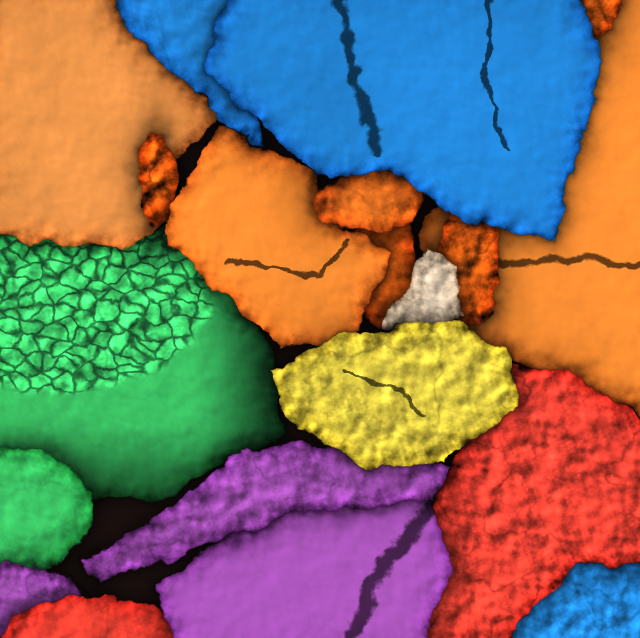
This texture is drawn by a WebGL 1 fragment shader. Its source:

```glsl
precision highp float;
// Heap of coloured powder and clay lumps with crumbling rims and dark cracks.
// Polygons and ellipses, bent by noise, are painted back to front; relief,
// rim depth and contact shadows give each lump its volume.
uniform vec2 u_resolution;

#define ORANGE vec3(1, .57, .21)
#define BLUE vec3(.14, .53, .85)
#define GREEN vec3(.24, .77, .4)
#define YELLOW vec3(.87, .79, .27)
#define PURPLE vec3(.64, .32, .7)
#define RED vec3(.95, .27, .21)
#define CHALK vec3(.88, .8, .7)
#define GAP vec3(.13, .08, .07)
#define SPAN 7.65
#define JAG .22
#define RELIEF 2.2
#define SHADOW .6

float wrinkle, grain, softness;
vec2 p;  // bent position, y downwards
vec3 col = GAP;

float hash(vec2 c) { return fract(sin(dot(c, vec2(127.1, 311.7))) * 43758.5); }

float noise(vec2 x) {
  vec2 i = floor(x), f = fract(x), e = vec2(1, 0);
  f *= f * (3. - 2. * f);
  return mix(mix(hash(i), hash(i + e), f.x),
             mix(hash(i + e.yx), hash(i + e.xx), f.x), f.y);
}

float fbm(vec2 x) {
  float sum = 0., amp = .5;
  for (int i = 0; i < 5; i++) {
    sum += amp * noise(x);
    x = mat2(1.6, 1.2, -1.2, 1.6) * x;
    amp *= .5;
  }
  return sum;
}

// Gap between the two nearest cell centres: zero along clod borders
float clods(vec2 x) {
  vec2 near = vec2(9);
  for (int j = -1; j <= 1; j++)
    for (int i = -1; i <= 1; i++) {
      vec2 c = floor(x) + vec2(i, j);
      float d = length(c + vec2(hash(c), hash(c.yx + SPAN)) - x);
      near = d < near.x ? vec2(d, near.x) : vec2(near.x, min(near.y, d));
    }
  return near.y - near.x;
}

float segment(vec2 a, vec2 b) {
  vec2 e = b - a, w = p - a;
  return length(w - e * clamp(dot(w, e) / dot(e, e), 0., 1.));
}

// acc holds the nearest distance and the inside-outside sign
void edge(vec2 a, vec2 b, inout vec2 acc) {
  acc.x = min(acc.x, segment(a, b));
  if ((a.y > p.y) != (b.y > p.y))
    if (p.x < a.x + (b.x - a.x) * (p.y - a.y) / (b.y - a.y)) acc.y = -acc.y;
}

// Eight corners, two in each vector
float poly(vec4 a, vec4 b, vec4 c, vec4 d) {
  vec2 s = vec2(99, 1);
  edge(a.xy, a.zw, s); edge(a.zw, b.xy, s); edge(b.xy, b.zw, s); edge(b.zw, c.xy, s);
  edge(c.xy, c.zw, s); edge(c.zw, d.xy, s); edge(d.xy, d.zw, s); edge(d.zw, a.xy, s);
  return s.x * s.y;
}

float blob(float x, float y, float rx, float ry) {
  return (length((p - vec2(x, y)) / vec2(rx, ry)) - 1.) * min(rx, ry);
}

// Brightness along a bent line
float crack(vec4 ab, vec2 c, float w) {
  float d = min(segment(ab.xy, ab.zw), segment(ab.zw, c));
  return mix(.4, 1., smoothstep(w * .4, w, d + grain * w));
}

void paint(float d, vec3 base, float rough) {
  float depth = max(-d, 0.), rim = exp(-depth * 9.);
  vec3 lit = base * (1. + RELIEF * grain * (rough + .6 * rim));
  lit *= mix(1., wrinkle, rough * .5);
  lit = mix(lit, lit * base, rim * .6) * (1. - .35 * exp(-depth * 30.));
  col *= 1. - SHADOW * exp(-max(d, 0.) * 9.);
  col = mix(col, lit, smoothstep(-softness, softness, -d));
}

void main() {
  vec2 uv = gl_FragCoord.xy / u_resolution, q = vec2(uv.x, 1. - uv.y) * SPAN;
  p = q + JAG * (vec2(fbm(q * 4.), fbm(q.yx * 4. + SPAN)) - .5);
  softness = SPAN / u_resolution.x;
  grain = fbm(q * 6.) - fbm(q * 6. - .35);
  wrinkle = smoothstep(-.02, .06, abs(fbm(q * 1.8) - .48));
  float swell = .88 + .24 * fbm(q * .8);
  vec3 rust = ORANGE * vec3(.88, .68, .45);

  // Green drum with clodded top and shaded flank, then its lobe
  float top = smoothstep(.06, -.06, blob(.6, 3.4, 1.95, 1.3));
  float shade = (1. - .65 * smoothstep(2.2, 3.4, q.x)) * (1. - .5 * smoothstep(4.9, 6., q.y));
  shade *= mix(1., mix(.55, 1.2, smoothstep(0., .3, clods(p * vec2(4.5, 6)))), top);
  paint(poly(vec4(-.3, 2.8, 1.5, 2.9), vec4(2.05, 2.7, 2.75, 3.4), vec4(3.25, 4.2, 3.4, 5.2), vec4(1.9, 6, -.3, 5.9)), GREEN * shade, .1 + .4 * top);
  paint(blob(.1, 6.1, 1.02, .75), GREEN * swell, .15);

  // Orange masses and their rusty broken faces
  float seam = crack(vec4(5.9, 3.15, 6.9, 3.1), vec2(7.8, 3.15), .07);
  paint(poly(vec4(6.7, -.3, 8, -.3), vec4(8, 5.1, 6.9, 4.55), vec4(6.1, 4.35, 5.6, 4), vec4(5, 2.8, 5.3, 2.4)), ORANGE * swell * seam, .04);
  paint(blob(5.6, 3.15, .38, .75), rust, .8);
  paint(blob(7.05, .05, .36, .4), rust, .8);
  paint(poly(vec4(-.3, -.3, 1.3, -.2), vec4(1.65, .45, 2.68, 1.38), vec4(2.08, 1.95, 2.03, 2.65), vec4(1.5, 3, -.3, 2.85)), mix(ORANGE, CHALK, .2) * swell, .06);
  paint(blob(1.88, 2.15, .22, .55), rust, .8);
  paint(blob(4.6, 3.2, .4, .72), rust, .5);
  paint(poly(vec4(2.05, 2.4, 2.65, 1.5), vec4(3.75, 2.1, 4, 2.7), vec4(4.7, 3.02, 4.15, 4.1), vec4(3.35, 4.13, 2, 2.92)),
    ORANGE * swell * crack(vec4(2.7, 3.15, 3.8, 3.3), vec2(4.15, 2.9), .04), .05);
  paint(blob(4.42, 2.42, .66, .36), mix(ORANGE, rust, .5), .3);

  // Blue boulder over a shard
  paint(poly(vec4(1.2, -.3, 2.95, -.3), vec4(2.9, 1, 3.15, 1.75), vec4(2.75, 1.55, 2.45, 1.15), vec4(1.9, .75, 1.6, .4)), BLUE * swell, .15);
  float splits = crack(vec4(4.05, -.1, 4.25, .85), vec2(4.5, 1.8), .1)
               * crack(vec4(5.85, -.1, 5.8, .9), vec2(6.05, 1.8), .035);
  paint(poly(vec4(2.8, -.3, 6.85, -.3), vec4(7.2, .7, 6.62, 2.88), vec4(5.6, 2.65, 4.7, 2.1), vec4(3.75, 2.12, 2.45, .85)), BLUE * swell * splits, .06);

  // Chalk chip, lower blue and red heaps
  paint(poly(vec4(5.15, 2.97, 5.5, 3.2), vec4(5.55, 3.75, 5.2, 3.95), vec4(4.55, 3.9, 4.6, 3.7), vec4(4.85, 3.5, 5, 3.15)), CHALK, .4);
  paint(blob(7.1, 7.5, 1.4, .9), BLUE * swell, .5);
  paint(poly(vec4(6.1, 4.4, 6.8, 4.45), vec4(8, 5.15, 8, 6.7), vec4(6.85, 6.8, 5.9, 7.8), vec4(4.8, 7.8, 5.25, 5.85)), RED * swell, .6);

  // Corner lumps, purple slab and fold, yellow stone
  paint(blob(.2, 7.2, .8, .45), PURPLE * swell, .4);
  paint(blob(1.1, 7.8, 1.15, .65), RED, .3);
  paint(poly(vec4(1.9, 7, 2.6, 6.5), vec4(3.6, 6.1, 5.15, 5.9), vec4(5.4, 6.8, 5, 7.9), vec4(2.2, 7.9, 1.9, 7.3)),
    PURPLE * 1.08 * crack(vec4(5.2, 6.1, 4.6, 6.7), vec2(4.2, 7.6), .12), .06);
  paint(poly(vec4(1, 6.7, 2.4, 5.85), vec4(2.95, 5.38, 3.6, 5.3), vec4(5.4, 5.55, 5.2, 6), vec4(3.6, 6.15, 1.2, 6.97)), PURPLE * swell, .4);
  paint(poly(vec4(3.18, 4.45, 4, 4.02), vec4(5.5, 3.82, 6.1, 4.3), vec4(6.2, 4.88, 5.3, 5.5), vec4(4.4, 5.58, 3.5, 5.05)),
    YELLOW * crack(vec4(4.1, 4.45, 4.9, 4.75), vec2(5.1, 5), .035), .45);

  gl_FragColor = vec4(col, 1);
}
```
